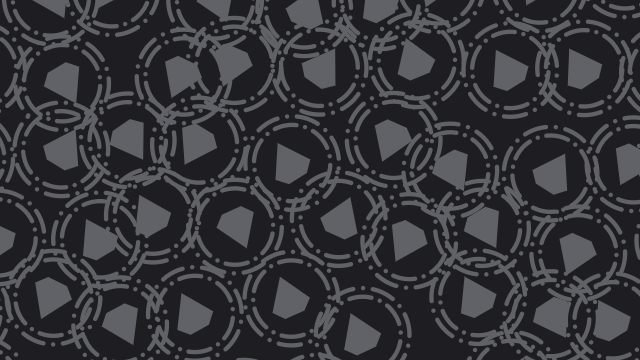
Give the GLSL for this pattern, as a WebGL 1 fragment shader.

```glsl
precision highp float;
// Scattered grey pentagons, each ringed by two circles of dashes and dots, on near-black.

uniform vec2 u_resolution;

const float TAU = 6.2831853;
const float CELL = 0.23;

// Sine-free hash: two values in 0..1 per cell.
vec2 hash2(vec2 cell) {
  vec3 h = fract(cell.xyx * vec3(0.1031, 0.1030, 0.0973));
  h += dot(h, h.yzx + 33.33);
  return fract((h.xx + h.yz) * h.zy);
}

mat2 rotation(float angle) {
  float c = cos(angle), s = sin(angle);
  return mat2(c, s, -s, c);
}

// Signed distance to the line a-b, negative on its left side.
float edge(vec2 p, vec2 a, vec2 b) {
  vec2 along = normalize(b - a);
  return dot(p - a, vec2(along.y, -along.x));
}

// Irregular convex pentagon with one sharp corner at the lower left.
float pentagon(vec2 p) {
  vec2 a = vec2(-0.037, -0.058), b = vec2(0.051, -0.007), c = vec2(0.039, 0.030);
  vec2 d = vec2(-0.012, 0.058), e = vec2(-0.049, 0.044);
  float sides = max(max(edge(p, a, b), edge(p, b, c)), edge(p, c, d));
  return max(sides, max(edge(p, d, e), edge(p, e, a)));
}

// Circle of round-ended dashes with a dot in every gap.
float dashRing(vec2 p, float radius, float count, float phase) {
  float halfSector = 0.5 * TAU / count;
  float angle = atan(p.y, p.x) - phase + halfSector;
  float t = abs(mod(angle, 2.0 * halfSector) - halfSector);
  vec2 q = length(p) * vec2(cos(t), sin(t));
  float onDash = min(t, 0.031 / radius);
  float dash = distance(q, radius * vec2(cos(onDash), sin(onDash)));
  float dot_ = distance(q, radius * vec2(cos(halfSector), sin(halfSector)));
  return min(dash, dot_) - 0.006;
}

float motif(vec2 p) {
  float rings = min(dashRing(p, 0.130, 7.0, 1.52), dashRing(p, 0.106, 6.0, 1.45));
  return min(rings, pentagon(p));
}

// Nearest motif on a staggered, jittered grid.
float scatter(vec2 p) {
  vec2 g = p / CELL;
  float nearest = 1.0;
  for (int j = -1; j <= 1; j++) {
    float row = floor(g.y) + float(j);
    float stagger = 0.5 * mod(row, 2.0);
    for (int i = -1; i <= 1; i++) {
      vec2 cell = vec2(floor(g.x - stagger) + float(i), row);
      vec2 center = cell + vec2(stagger, 0.0) + 0.5 + 0.56 * (hash2(cell + 17.0) - 0.5);
      vec2 pick = hash2(cell + 71.0);
      vec2 flip = 1.0 - 2.0 * step(vec2(0.64, 0.68), pick);
      float tilt = 0.22 * (hash2(cell + 143.0).x - 0.5);
      nearest = min(nearest, motif(rotation(tilt) * ((g - center) * CELL * flip)));
    }
  }
  return nearest;
}

void main() {
  vec2 p = gl_FragCoord.xy / u_resolution.y;
  float ink = clamp(0.5 - scatter(p) * u_resolution.y, 0.0, 1.0);
  vec3 ground = vec3(0.112, 0.114, 0.133);
  vec3 grey = vec3(0.382, 0.384, 0.402);
  gl_FragColor = vec4(mix(ground, grey, ink), 1.0);
}
```
